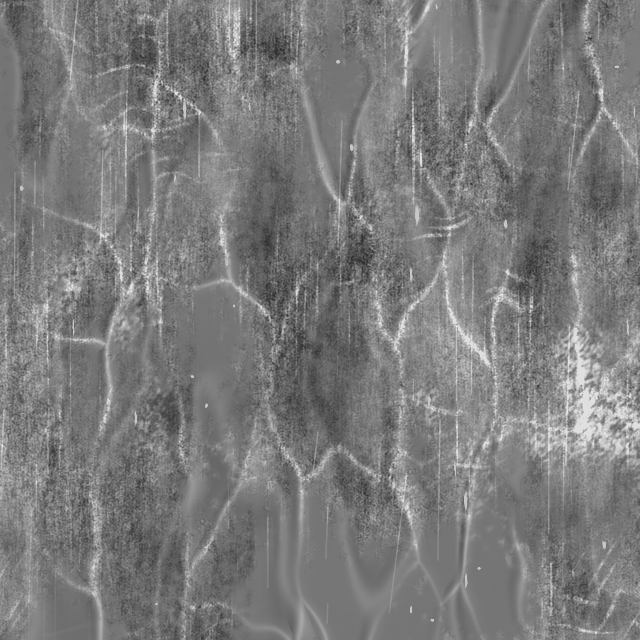
This texture is drawn by a WebGL 2 fragment shader. Its source:

```glsl
#version 300 es
precision highp float;
// Worn grey metal: embossed wavy ridges, grainy wear, vertical streaks and scratches.
uniform vec2 u_resolution;
out vec4 fragColor;

vec2 hash2(vec2 cell) {
  const uint MULT = 1664525u;
  uvec2 v = uvec2(ivec2(cell)) * MULT + 1013904223u;
  for (int i = 0; i < 2; i++) {
    v.x += v.y * MULT;
    v.y += v.x * MULT;
    v ^= v >> 16;
  }
  return vec2(v & 65535u) / 65535.0;
}

float cornerSlope(vec2 cell, vec2 offset) {
  return dot(hash2(cell) * 2.0 - 1.0, offset);
}

// Gradient noise, roughly -1 to 1
float noise(vec2 p) {
  vec2 i = floor(p), f = fract(p), e = vec2(1, 0);
  vec2 u = f * f * f * (f * (f * 6.0 - 15.0) + 10.0);
  float low = mix(cornerSlope(i, f), cornerSlope(i + e, f - e), u.x);
  float high = mix(cornerSlope(i + e.yx, f - e.yx), cornerSlope(i + 1.0, f - 1.0), u.x);
  return 1.6 * mix(low, high, u.y);
}

// Distance to the nearest border of tall cells (x), with its normal (yz)
vec3 cellBorder(vec2 p, vec2 scale) {
  p *= scale;
  vec2 i = floor(p), nearest = vec2(0), home = vec2(0);
  float best = 9.0;
  for (int k = 0; k < 9; k++) {
    vec2 g = vec2(k % 3, k / 3) - 1.0;
    vec2 r = i + g + hash2(i + g) - p;
    if (dot(r, r) < best) {
      best = dot(r, r);
      nearest = r;
      home = i + g;
    }
  }
  vec3 border = vec3(9, 1, 0);
  for (int k = 0; k < 25; k++) {
    vec2 g = vec2(k % 5, k / 5) - 2.0;
    vec2 r = home + g + hash2(home + g) - p;
    vec2 across = r - nearest;
    if (dot(across, across) < 0.0001) continue;
    vec2 n = across * scale;
    float d = 0.5 * dot(r + nearest, across) / length(n);
    if (d < border.x) border = vec3(d, normalize(n));
  }
  return border;
}

void main() {
  vec2 p = gl_FragCoord.xy / u_resolution;
  vec2 turned = mat2(0.8, 0.6, -0.6, 0.8) * p;
  vec2 bent = p + vec2(0.035 * noise(p * 5.0 + 3.3) + 0.013 * noise(p * vec2(17, 13)),
                       0.05 * noise(p * 4.0 + 19.7) + 0.03 * noise(p * vec2(13, 8) + 4.6));

  // Smooth metal and the areas where it is worn
  float field = noise(p * vec2(3.1, 2.5) + 41.3) + 0.5 * noise(p * vec2(9, 5) + 7.6)
              + 0.3 * noise(p * vec2(45, 12)) + 0.25 * noise(turned * 60.0);
  float wear = smoothstep(-0.6, 0.1, field);
  float grey = 0.458 + 0.03 * noise(p * 3.0 + 5.5);

  // Grain, broad tone, vertical bands and dark blotches
  float grain = 0.6 * noise(turned * 300.0) + 0.4 * noise(turned * 120.0 + 8.2)
              + 0.35 * noise(p * vec2(280, 40) + 3.7) + 0.3 * noise(p * vec2(70, 6))
              + 0.3 * noise(turned.yx * 45.0 + 2.8);
  float rough = 0.6 + 0.7 * smoothstep(-0.4, 0.5, noise(p * vec2(8, 6) + 33.1));
  float tone = 0.09 * noise(p * vec2(4, 3) + 71.5) + 0.1 * noise(p * vec2(12, 2.5) + 12.4)
             + 0.06 * noise(p * vec2(28, 9) + 18.3);
  float blotch = smoothstep(0.1, 0.7, noise(p * vec2(8, 9) + 60.2));
  grey += wear * (0.2 * rough * grain + 1.2 * tone - 0.1 * blotch);

  // Bright abraded patches
  float patchy = smoothstep(0.0, 0.9, noise(p * vec2(4.2, 3.2) + 23.6)
                                    + 0.6 * noise(p * vec2(15, 9) + 2.1));
  float speckle = smoothstep(-0.1, 0.6, 0.6 * noise(turned * vec2(170, 110) + 1.4)
                                      + 0.5 * noise(turned * vec2(60, 42)) + 0.3 * patchy);
  grey += 0.33 * wear * patchy * speckle;

  // Brushed streaks: vertical, horizontal and slanted
  vec2 slant = vec2(dot(p, vec2(0.85, -0.53)), dot(p, vec2(0.53, 0.85)));
  float streaks = 1.1 * smoothstep(0.25, 0.8, noise(p * vec2(170, 5) + 14.8))
                * smoothstep(-0.3, 0.5, noise(p * vec2(7, 5) + 31.9));
  streaks += smoothstep(0.2, 0.7, noise(bent * vec2(9, 75) + 6.3))
           * smoothstep(0.0, 0.6, noise(p * vec2(4, 5) + 50.7));
  streaks += smoothstep(0.15, 0.7, noise(slant * vec2(120, 8) + 9.1))
           * smoothstep(0.1, 0.6, noise(p * vec2(5, 4) + 77.2));
  grey += 0.22 * streaks * mix(0.1, 1.0 + grain, wear);

  // Soft folds and embossed ridges
  float fold = noise(bent * vec2(9, 2.2) + 90.4);
  grey += 0.06 * exp(-pow(fold * 14.0, 2.0)) - 0.04 * exp(-pow(fold * 14.0 - 2.0, 2.0));
  vec3 border = cellBorder(bent + 2.0, vec2(8.5, 2.9));
  float strength = 0.15 + 0.95 * smoothstep(-0.4, 0.5, noise(p * vec2(6, 5) + 15.2));
  float crest = exp(-pow(border.x / 0.004, 2.0));
  float halo = exp(-pow(border.x / 0.014, 2.0));
  float groove = exp(-pow((border.x - 0.012) / 0.007, 2.0));
  float facing = max(dot(border.yz, vec2(0.8, -0.6)), 0.0);
  grey += strength * (crest * mix(0.13, 0.2 + 0.3 * grain, wear) + 0.06 * halo
                      - 0.1 * groove * facing);

  // Scattered fine scratches and pale flecks
  for (int i = 0; i < 30; i++) {
    vec2 start = hash2(vec2(i, 71)), shape = hash2(vec2(i, 113));
    vec2 dir = normalize(vec2(0.7 * pow(shape.x - 0.4, 3.0), 1));
    vec2 toStart = p - start;
    float along = clamp(dot(toStart, dir), 0.0, 0.03 + 0.2 * shape.y * shape.y);
    float scratch = smoothstep(0.002, 0.0004, length(toStart - along * dir));
    grey += 0.17 * scratch * (0.4 + 0.6 * wear);

    vec2 size = vec2(0.001 + 0.002 * shape.y, 0.002 + 0.014 * shape.x * shape.x);
    vec2 ragged = vec2(0.0015 * noise(p * 140.0), 0);
    float fleck = length((p + ragged - hash2(vec2(i, 211))) / size);
    grey = mix(grey, 0.78, smoothstep(1.3, 0.7, fleck));
  }

  fragColor = vec4(vec3(clamp(grey, 0.2, 0.88)), 1);
}
```
